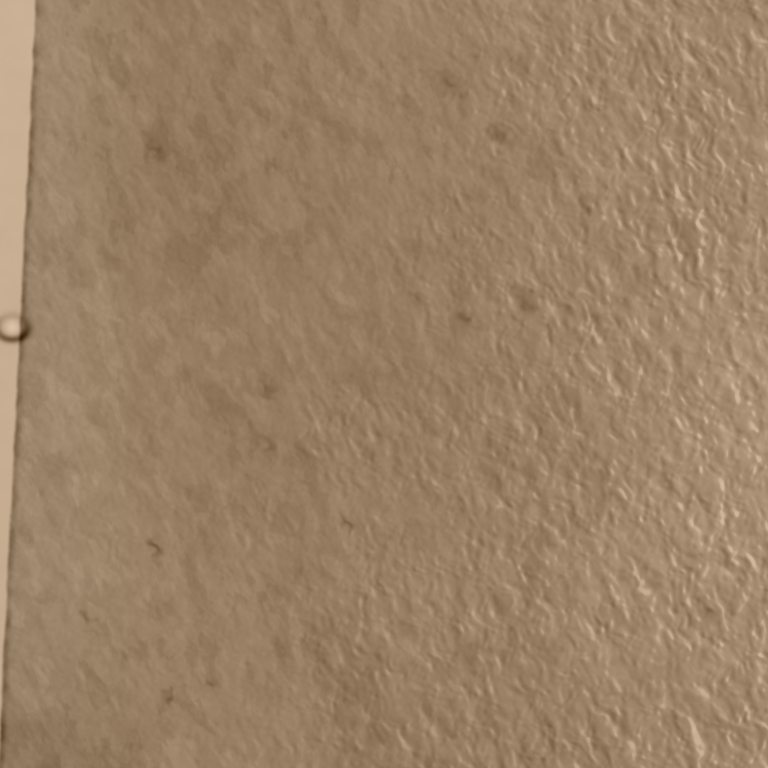
Give the GLSL for this texture, as a Shadertoy shader.

```glsl
// Worn tan plaster wall under raking light from the right, with a pale trim on the left.
// Slanted noise gives a height field; its slope shades the relief, which grows rougher
// and glossier to the right. Stains, pits and the trim are added as shifts in tone.

float hash(vec2 p) {
    vec3 q = fract(vec3(p.xyx) * 0.1031);
    q += dot(q, q.yzx + 33.33);
    return fract((q.x + q.y) * q.z);
}

float noise(vec2 p) {
    vec2 i = floor(p), f = fract(p);
    f = f * f * (3.0 - 2.0 * f);
    return mix(mix(hash(i), hash(i + vec2(1, 0)), f.x),
               mix(hash(i + vec2(0, 1)), hash(i + vec2(1, 1)), f.x), f.y);
}

float fbm(vec2 p) {
    float sum = 0.0, amp = 0.5;
    for (int i = 0; i < 5; i++) {
        sum += amp * noise(p);
        p = mat2(1.6, 1.2, -1.2, 1.6) * p + 17.3;
        amp *= 0.5;
    }
    return sum;
}

// Turns the plane so that y follows the steep trowel marks
vec2 slant(vec2 p) {
    return vec2(dot(p, vec2(0.92, 0.39)), dot(p, vec2(-0.39, 0.92)));
}

// Short broken lumps at three scales
float plasterHeight(vec2 p) {
    vec2 bend = vec2(noise(p * 45.0), noise(p * 45.0 + 41.0)) - 0.5;
    vec2 q = slant(p + 0.01 * bend) + 3.0;
    return 0.42 * noise(q * vec2(62.0, 34.0))
         + 0.36 * noise(q * vec2(118.0, 72.0) + 9.0)
         + 0.22 * noise(q * vec2(205.0, 140.0) + 5.0);
}

// Scattered small dark holes with ragged outlines
float pits(vec2 p) {
    float dark = 0.0;
    vec2 ragged = 0.018 * (vec2(noise(p * 95.0), noise(p * 95.0 + 30.0)) - 0.5);
    for (int i = 0; i < 16; i++) {
        float id = float(i);
        vec2 center = vec2(0.1 + 0.88 * hash(vec2(id, 2.7)), hash(vec2(id, 8.1)));
        float radius = mix(0.005, 0.013, hash(vec2(id, 5.3)));
        vec2 d = slant(p - center + ragged) * vec2(1.2, 0.75);
        dark = max(dark, (0.5 + 0.5 * hash(vec2(id, 6.6))) * exp(-dot(d, d) / (radius * radius)));
    }
    return dark;
}

void mainImage(out vec4 fragColor, in vec2 fragCoord) {
    vec2 uv = fragCoord / iResolution.xy;
    vec2 p = vec2(uv.x * iResolution.x / iResolution.y, uv.y);
    vec2 q = slant(p);

    // Roughness and sheen rise towards the right and the lower right
    float patchy = fbm(p * 9.0 + 4.0);
    float rough = smoothstep(0.25, 1.1, uv.x + 0.2 * (0.5 - uv.y) + 0.7 * (patchy - 0.48));
    vec2 toSheen = (uv - vec2(1.03, 0.42)) / vec2(0.25, 0.5);
    float sheen = exp(-dot(toSheen, toSheen));

    // Broad light and shade
    float tone = 0.019 + 0.045 * sheen + 0.018 * smoothstep(0.4, 1.0, uv.x);
    tone += 0.035 * exp(-pow((uv.x - 0.07) / 0.09, 2.0)) * smoothstep(0.0, 0.5, uv.y);
    tone -= 0.035 * (1.0 - smoothstep(0.0, 0.22, length(uv * vec2(0.7, 1.4))));
    tone += 0.05 * (fbm(p * 4.0 + 11.0) - 0.48);

    // Small crisp stains gathered in loose groups, then mottling and grain
    float group = smoothstep(0.36, 0.6, fbm(p * 7.0 + 31.0));
    float stain = smoothstep(0.5, 0.6, fbm(q * vec2(46.0, 27.0) + 7.0));
    float scuff = smoothstep(0.53, 0.66, fbm(q * vec2(62.0, 30.0) + 53.0));
    tone -= 0.032 * stain * group * (1.0 - 0.5 * rough);
    tone += 0.03 * scuff * (1.0 - 0.6 * group);
    tone += 0.055 * (fbm(q * vec2(70.0, 45.0) + 23.0) - 0.48);
    tone += 0.016 * (noise(p * 230.0) - 0.5);

    // Slope facing the light, with glossy crests
    vec2 toLight = 0.0027 * vec2(0.93, 0.37);
    float slope = plasterHeight(p - toLight) - plasterHeight(p + toLight);
    tone += slope * mix(0.07, 0.3, rough);
    tone += 0.13 * smoothstep(0.1, 0.36, slope) * rough * (0.35 + sheen);
    tone -= 0.14 * pits(p);

    // Soft shoulder keeps the glints below white
    tone = tone > 0.12 ? 0.12 + 0.18 * (1.0 - exp((0.12 - tone) / 0.18)) : tone;
    vec3 wall = vec3(0.57, 0.47, 0.36) + tone;
    wall += vec3(-0.012, 0.0, 0.008) * (1.0 - smoothstep(0.0, 0.25, uv.x));

    // Pale trim with a wavering, shadowed edge
    float edge = 0.05 * uv.y - 0.003 + 0.004 * (fbm(vec2(uv.y * 45.0, 2.0)) - 0.5);
    float side = uv.x - edge;
    float shadow = exp(-pow((side - 0.003) / 0.005, 2.0));
    wall -= 0.11 * shadow * (0.3 + noise(vec2(uv.y * 75.0, 8.0)));
    vec3 trim = vec3(0.78, 0.68, 0.57) + 0.025 * (uv.y - 0.5) + 0.02 * (fbm(p * 50.0) - 0.48);
    vec3 color = mix(trim, wall, smoothstep(-0.003, 0.003, side));

    // Small round catch on the trim: dark rim below, bright spot on top
    vec2 k = uv - vec2(0.016, 0.574);
    float rim = exp(-pow((length(k * vec2(0.8, 1.0)) - 0.016) / 0.005, 2.0));
    color -= 0.34 * rim * (0.6 - 0.4 * clamp(k.y / 0.016, -1.0, 1.0));
    color += 0.08 * exp(-dot(k, k) / 0.00006);

    fragColor = vec4(clamp(color, 0.0, 1.0), 1.0);
}
```
